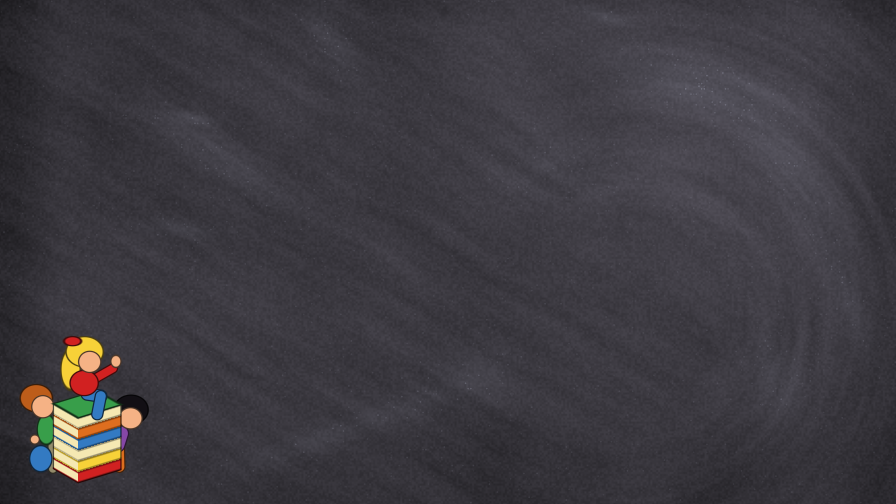
A Shadertoy shader for this texture:

```glsl
// Dusty chalkboard with curved wipe marks and small pupils around a book stack.
const vec3 SLATE = vec3(0.238, 0.229, 0.257);
const vec3 CHALK = vec3(0.60, 0.61, 0.68);
const vec3 SKIN = vec3(0.96, 0.70, 0.52);
const vec3 RED = vec3(0.82, 0.13, 0.13);
const vec3 ORANGE = vec3(0.87, 0.43, 0.12);
const vec3 YELLOW = vec3(0.97, 0.82, 0.22);
const vec3 CREAM = vec3(0.96, 0.91, 0.70);
const vec3 GREEN = vec3(0.22, 0.62, 0.29);
const vec3 BLUE = vec3(0.20, 0.48, 0.76);
const vec3 PURPLE = vec3(0.52, 0.28, 0.65);
const vec3 BLACK = vec3(0.07, 0.06, 0.08);
const vec2 WIPE_HUB = vec2(1.26, 0.36);
const vec2 STACK_CORNER = vec2(15.5, 4.2); // hundredths of the height
const vec2 SPINE_SIDE = vec2(8.5, 2.6);
const vec2 PAGE_SIDE = vec2(-4.9, 2.8);
const float STACK_HEIGHT = 12.9;
const float GRAIN = 0.19;
const float STREAKS = 0.30;

float hash(vec2 p) {
    vec3 h = fract(vec3(p.xyx) * 0.1031);
    h += dot(h, h.yzx + 33.33);
    return fract((h.x + h.y) * h.z);
}

float noise(vec2 p) {
    vec2 i = floor(p), f = fract(p);
    f = f * f * (3.0 - 2.0 * f);
    return mix(mix(hash(i), hash(i + vec2(1, 0)), f.x),
               mix(hash(i + vec2(0, 1)), hash(i + 1.0), f.x), f.y);
}

float fbm(vec2 p) {
    float sum = 0.0, amp = 0.5;
    for (int i = 0; i < 4; i++) {
        sum += amp * noise(p);
        p = p * 2.03 + 17.1;
        amp *= 0.5;
    }
    return sum;
}

vec2 turn(vec2 p, float a) {
    return vec2(cos(a) * p.x + sin(a) * p.y, cos(a) * p.y - sin(a) * p.x);
}

// Soft patch: centre, radii, angle
float smudge(vec2 p, float x, float y, float rx, float ry, float a) {
    vec2 d = turn(p - vec2(x, y), a) / vec2(rx, ry);
    return exp(-dot(d, d));
}

// Fill with a thin dark outline
void paint(inout vec3 col, vec3 ink, float d) {
    float e = 70.0 / iResolution.y;
    col = mix(col, ink * 0.3, smoothstep(e, -e, d - 0.12));
    col = mix(col, ink, smoothstep(e, -e, d + 0.12));
}

void oval(inout vec3 col, vec3 ink, vec2 q, float x, float y, float rx, float ry) {
    paint(col, ink, (length((q - vec2(x, y)) / vec2(rx, ry)) - 1.0) * min(rx, ry));
}

void limb(inout vec3 col, vec3 ink, vec2 q, float ax, float ay, float bx, float by, float w) {
    vec2 a = vec2(ax, ay), d = vec2(bx, by) - a;
    paint(col, ink, length(q - a - d * clamp(dot(q - a, d) / dot(d, d), 0.0, 1.0)) - w);
}

vec3 board(vec2 p) {
    // Broad light and dark edges
    float light = 0.94 + 0.24 * smudge(p, 1.4, 0.7, 0.48, 0.3, -0.5);
    light -= 0.30 * smoothstep(0.14, 0.0, p.x) + 0.12 * smoothstep(0.25, 0.0, p.y);
    light -= 0.14 * smoothstep(1.6, 1.78, p.x) + 0.08 * smoothstep(0.94, 1.0, p.y);
    // Wipes: slanted on the left, circling on the right
    vec2 hub = p - WIPE_HUB;
    float r = length(hub);
    float slant = fbm(turn(p + 0.03 * fbm(p * 4.0), -0.55) * vec2(4, 38));
    float curve = fbm(vec2(r * 42.0, atan(hub.y, hub.x) * 2.0 + 9.0));
    float streak = mix(slant, curve, smoothstep(0.95, 1.35, p.x) * smoothstep(0.1, 0.28, r));
    light += STREAKS * (streak - 0.47) + 0.24 * (fbm(p * 5.0) - 0.47);
    // Dust patches
    float dust = 0.75 * smudge(p, 1.38, 0.83, 0.16, 0.045, -0.25)
        + 0.55 * smudge(p, 1.56, 0.68, 0.15, 0.05, -0.95)
        + 0.45 * smudge(p, 1.68, 0.42, 0.16, 0.025, -1.2)
        + 0.70 * smudge(p, 1.19, 0.97, 0.05, 0.014, -0.3)
        + 0.60 * smudge(p, 0.36, 0.545, 0.08, 0.018, -0.1)
        + 0.45 * smudge(p, 0.39, 0.765, 0.06, 0.012, -0.1)
        + 0.40 * smudge(p, 0.45, 0.67, 0.16, 0.04, -0.65)
        + 0.50 * smudge(p, 0.66, 0.92, 0.1, 0.035, -1.1)
        + 0.40 * smudge(p, 1.1, 0.67, 0.11, 0.065, -0.2)
        + 0.50 * smudge(p, 1.54, 0.25, 0.05, 0.08, 0.3)
        + 0.45 * smudge(p, 0.69, 0.15, 0.22, 0.025, 0.35)
        + 0.35 * smudge(p, 0.92, 0.25, 0.12, 0.06, 0.5);
    dust *= 0.35 + 1.3 * streak;
    // Fine grain and chalk specks
    light += GRAIN * (noise(p * 260.0) - 0.5);
    vec2 cell = p * 190.0, id = floor(cell);
    float speck = step(0.965 - 0.1 * dust, hash(id + 71.0)) * hash(id + 13.0);
    speck *= smoothstep(0.5, 0.1, length(fract(cell) - 0.5));
    return mix(SLATE * light, CHALK, clamp(0.2 * dust + speck * (0.15 + 0.3 * dust), 0.0, 1.0));
}

void books(inout vec3 c, vec2 q) {
    vec3 covers[6] = vec3[6](RED, YELLOW, CREAM, BLUE, ORANGE, CREAM);
    vec2 f = q - STACK_CORNER, side = f.x > 0.0 ? SPINE_SIDE : PAGE_SIDE;
    float rise = f.y - f.x * side.y / side.x;
    float level = clamp(rise / STACK_HEIGHT * 6.0, 0.0, 5.99);
    vec3 cover = covers[int(level)];
    float rim = smoothstep(0.28, 0.45, abs(fract(level) - 0.5));
    vec3 ink = f.x > 0.0 ? cover * (1.0 - 0.4 * rim) : mix(CREAM, cover * 0.75, rim);
    float wide = max(f.x - SPINE_SIDE.x, PAGE_SIDE.x - f.x);
    paint(c, ink, max(wide, max(-rise, rise - STACK_HEIGHT)));
    vec2 top = inverse(mat2(SPINE_SIDE, PAGE_SIDE)) * (f - vec2(0, STACK_HEIGHT));
    top = abs(top - 0.5) - 0.5;
    paint(c, GREEN, max(top.x, top.y) * 4.0);
}

void pupils(inout vec3 c, vec2 q) {
    // Left, with satchel
    limb(c, CREAM * 0.6, q, 10.4, 12.0, 10.5, 7.0, 0.9);
    oval(c, GREEN, q, 9.2, 14.8, 1.8, 3.0);
    oval(c, SKIN, q, 6.9, 12.8, 0.9, 0.9);
    oval(c, BLUE, q, 8.1, 9.0, 2.2, 2.6);
    oval(c, ORANGE * 0.85, q, 7.2, 21.0, 3.2, 2.7);
    oval(c, SKIN, q, 8.5, 19.3, 2.2, 2.2);
    // Right
    limb(c, ORANGE, q, 23.6, 11.0, 23.7, 7.4, 1.1);
    limb(c, PURPLE, q, 24.0, 14.0, 23.3, 11.8, 1.5);
    oval(c, BLACK, q, 26.0, 18.7, 3.4, 2.9);
    oval(c, SKIN, q, 25.9, 17.0, 2.3, 2.1);
    books(c, q);
    // Waving on top
    oval(c, YELLOW, q, 14.0, 26.7, 1.9, 4.0);
    oval(c, YELLOW, q, 16.8, 30.2, 3.7, 3.0);
    limb(c, BLUE, q, 17.3, 21.8, 20.0, 21.4, 1.2);
    limb(c, BLUE, q, 20.0, 21.4, 19.3, 17.8, 1.1);
    limb(c, RED, q, 18.0, 24.4, 22.4, 26.9, 0.9);
    oval(c, RED, q, 16.7, 24.0, 2.8, 2.5);
    oval(c, SKIN, q, 23.0, 28.3, 1.0, 1.2);
    oval(c, SKIN, q, 17.8, 28.2, 2.2, 2.1);
    oval(c, RED, q, 14.4, 32.3, 1.7, 0.9);
}

void mainImage(out vec4 fragColor, in vec2 fragCoord) {
    vec2 p = fragCoord / iResolution.y;
    vec3 col = board(p);
    pupils(col, p * 100.0);
    fragColor = vec4(col, 1.0);
}
```
